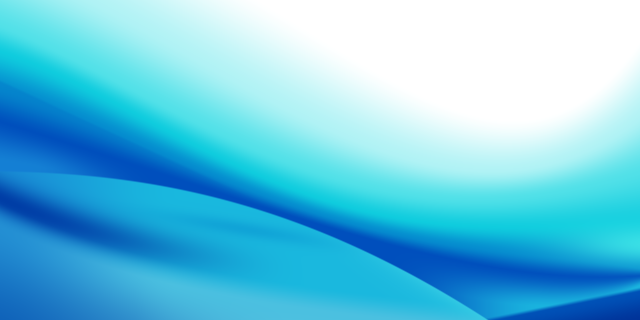
Write a Shadertoy shader that draws this background.

```glsl
// Flowing blue and aqua ribbons under a white glow.
// Smooth five-knot curves carry the colour stops of the sky gradient;
// soft bands shade the folded sheet at lower left and the wedge at right.
#define WHITE vec3(1.00, 1.00, 1.00)
#define PALE  vec3(0.69, 0.95, 0.96)
#define AQUA  vec3(0.32, 0.88, 0.91)
#define CYAN  vec3(0.06, 0.80, 0.87)
#define SKY   vec3(0.02, 0.55, 0.81)
#define DEEP  vec3(0.00, 0.31, 0.74)
#define NAVY  vec3(0.00, 0.24, 0.65)
#define MIST  vec3(0.34, 0.76, 0.88)
#define EDGE_SOFTNESS 1.2

// Quartic through heights at u = 0, 1/4, 1/2, 3/4 and 1 (Newton form).
float curve(float u, float a, float b, float c, float d, float e) {
    float s = 4.0 * u;
    float fourth = e - 4.0 * d + 6.0 * c - 4.0 * b + a;
    float third = d - 3.0 * c + 3.0 * b - a;
    float second = c - 2.0 * b + a;
    return a + s * (b - a + (s - 1.0) / 2.0 * (second
             + (s - 2.0) / 3.0 * (third + (s - 3.0) / 4.0 * fourth)));
}

// Gentle ramp between two heights, halfway from linear to smooth.
float ramp(float low, float high, float h) {
    float t = clamp((h - low) / (high - low), 0.0, 1.0);
    return mix(t, t * t * (3.0 - 2.0 * t), 0.5);
}

float band(float offset, float width) {
    float t = offset / width;
    return exp(-t * t);
}

// Main gradient, stacked upward from the dark ridge to white.
vec3 upperSheet(float u, float h) {
    float streak = curve(u, 0.50, 0.39, 0.22, 0.065, 0.108);
    float deep   = curve(u, 0.62, 0.458, 0.297, 0.172, 0.138);
    float sky    = curve(u, 0.727, 0.526, 0.331, 0.224, 0.161);
    float cyan   = curve(u, 0.84, 0.604, 0.38, 0.292, 0.30);
    float aqua   = curve(u, 0.92, 0.675, 0.458, 0.38, 0.466);
    float pale   = curve(u, 1.13, 0.88, 0.61, 0.466, 0.63);
    float white  = curve(u, 1.52, 1.18, 0.88, 0.635, 0.87);

    vec3 streakColor = mix(vec3(0.08, 0.50, 0.83), vec3(0.10, 0.70, 0.87),
                           smoothstep(0.3, 0.85, u));
    float streakAmount = 1.0 - smoothstep(0.05, 0.25, u) + smoothstep(0.60, 0.85, u);
    vec3 color = mix(DEEP, streakColor, streakAmount);
    color = mix(color, DEEP, ramp(streak, deep, h));
    color = mix(color, SKY, ramp(deep, sky, h));
    color = mix(color, CYAN, ramp(sky, cyan, h));
    color = mix(color, AQUA, ramp(cyan, aqua, h));
    color = mix(color, PALE, ramp(aqua, pale, h));
    color = mix(color, WHITE, ramp(pale, white, h));

    // Faint crease along the left slope.
    float crease = 0.747 - 0.93 * u;
    float below = smoothstep(-0.006, 0.006, crease - h) * exp(-max(crease - h, 0.0) / 0.07);
    color = mix(color, DEEP, 0.16 * below * (1.0 - smoothstep(0.3, 0.5, u)));

    // Soft light at the right border.
    vec2 fromGlow = (vec2(u, h) - vec2(1.02, 0.235)) / vec2(0.13, 0.06);
    return mix(color, vec3(0.29, 0.94, 0.92), 0.75 * exp(-dot(fromGlow, fromGlow)));
}

// Sheet beneath the arc: dark fold, thin streak and misty lower rim.
vec3 lowerSheet(float u, float h, float arc) {
    float fold = curve(u, 0.38, 0.224, 0.145, 0.08, 0.0);
    float rim  = curve(u, 0.295, 0.12, 0.03, -0.03, -0.10);
    float fade = 1.0 - smoothstep(0.0, 0.48, u);

    vec3 color = mix(vec3(0.10, 0.56, 0.84), vec3(0.10, 0.72, 0.87),
                     smoothstep(0.0, 0.28, u));
    float streak = band(h - (0.41 - 0.33 * u), 0.025) * band(u - 0.38, 0.13);
    color = mix(color, SKY, 0.45 * streak);
    color = mix(color, NAVY, fade * band(h - fold, 0.062));

    vec3 floorColor = mix(vec3(0.05, 0.37, 0.72), MIST, smoothstep(-0.05, 0.5, u));
    vec3 rimColor = mix(vec3(0.15, 0.57, 0.83), MIST, smoothstep(0.0, 0.28, u));
    color = mix(color, rimColor, 0.8 * ramp(rim + 0.07, rim, h));
    color = mix(color, floorColor, ramp(rim, min(rim - 0.16, -0.02), h));

    // Brighter lip toward the tip of the arc.
    float lip = exp(-max(arc - h, 0.0) / 0.04) * smoothstep(0.45, 0.72, u);
    return mix(color, vec3(0.24, 0.82, 0.90), 0.7 * lip);
}

void mainImage(out vec4 fragColor, in vec2 fragCoord) {
    vec2 uv = fragCoord / iResolution.xy;
    float u = uv.x, h = uv.y;
    float soft = EDGE_SOFTNESS / iResolution.y;

    vec3 color = upperSheet(u, h);

    // Dark wedge in the lower right corner.
    float wedge = 0.4 * (u - 0.76);
    vec3 wedgeColor = mix(vec3(0.0, 0.32, 0.72), vec3(0.0, 0.20, 0.60),
                          smoothstep(0.0, 0.10, wedge - h));
    color = mix(color, wedgeColor, smoothstep(-0.008, 0.008, wedge - h));

    // Crisp arc over the ridge.
    float arc = curve(u, 0.464, 0.42, 0.276, 0.016, -0.354);
    color = mix(color, lowerSheet(u, h, arc), smoothstep(-soft, soft, arc - h));

    fragColor = vec4(clamp(color, 0.0, 1.0), 1.0);
}
```
